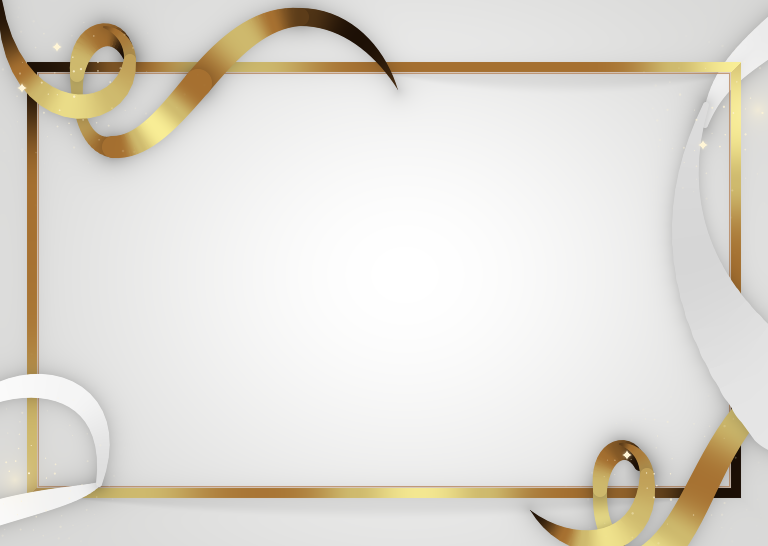
This background is drawn by a WebGL 1 fragment shader. Its source:

```glsl
precision highp float;
uniform vec2 u_resolution;

#define CANVAS vec2(768.0, 546.0)
#define GLOW_CENTER vec2(405.0, 271.0)
#define FRAME_CENTER vec2(384.0, 266.0)
#define FRAME_HALF vec2(357.0, 218.0)
#define FRAME_WIDTH 10.0
#define SHEEN_WIDTH 90.0
#define RIBBON_STEPS 18
#define SHADOW 0.13
#define DUST_CELL 13.0
#define DUST_SPREAD 62.0
#define STAR_SIZE 9.0

float aa;  // width of one output pixel in canvas units

float hash(vec2 p) {
  return fract(sin(dot(p, vec2(127.1, 311.7))) * 43758.5);
}

float sheen(float x, float center) {
  float k = (x - center) / SHEEN_WIDTH;
  return exp(-k * k);
}

float cover(float d) {
  return 1.0 - smoothstep(-0.6 * aa, 0.6 * aa, d);
}

// Polished gold, from shadow (0) to highlight (1)
vec3 metal(float l) {
  vec3 c = mix(vec3(0.11, 0.06, 0.02), vec3(0.65, 0.44, 0.19), smoothstep(0.0, 0.42, l));
  c = mix(c, vec3(0.81, 0.73, 0.43), smoothstep(0.42, 0.72, l));
  return mix(c, vec3(0.99, 0.95, 0.60), smoothstep(0.72, 1.0, l));
}

vec2 bezier(vec2 a, vec2 b, vec2 c, vec2 d, float t) {
  float s = 1.0 - t;
  return s * s * (s * a + 3.0 * t * b) + t * t * (3.0 * s * c + t * d);
}

// Tapered band along a cubic: half widths and shades at start, middle, end
void ribbon(inout vec3 col, vec2 p, bool gold, vec2 a, vec2 b, vec2 c, vec2 d, vec3 width, vec3 shade) {
  vec2 lo = min(min(a, b), min(c, d)) - 80.0;
  vec2 hi = max(max(a, b), max(c, d)) + 80.0;
  if (any(lessThan(p, lo)) || any(greaterThan(p, hi))) return;
  float best = 1e4, along = 0.0;
  vec2 from = a;
  for (int i = 0; i < RIBBON_STEPS; i++) {
    vec2 to = bezier(a, b, c, d, float(i + 1) / float(RIBBON_STEPS));
    vec2 e = to - from;
    float h = clamp(dot(p - from, e) / dot(e, e), 0.0, 1.0);
    float t = (float(i) + h) / float(RIBBON_STEPS);
    float r = mix(mix(width.x, width.y, t), mix(width.y, width.z, t), t);
    float dist = length(p - from - e * h) - r;
    if (dist < best) { best = dist; along = t; }
    from = to;
  }
  float l = mix(shade.x, shade.y, smoothstep(0.0, 0.5, along));
  l = mix(l, shade.z, smoothstep(0.5, 1.0, along));
  col *= 1.0 - SHADOW * exp(-max(best, 0.0) / 9.0);
  col = mix(col, gold ? metal(l) : vec3(l), cover(best));
}

// Soft sagging shade hanging from a horizontal edge
float sagShade(vec2 p, vec2 edge, float span) {
  float k = (p.x - edge.x) / span;
  float depth = 21.0 * max(1.0 - k * k, 0.0);
  float below = edge.y - p.y;
  return step(0.0, below) * (1.0 - smoothstep(depth * 0.4, depth + 2.0, below)) * step(abs(k), 1.0);
}

void frame(inout vec3 col, vec2 p) {
  vec2 q = abs(p - FRAME_CENTER) - FRAME_HALF;
  float d = max(q.x, q.y);
  float top = 0.40 + 0.33 * sheen(p.x, 235.0) + 0.55 * sheen(p.x, 741.0) - 0.36 * sheen(p.x, 30.0);
  float bottom = 0.42 + 0.30 * sheen(p.x, 120.0) + 0.50 * sheen(p.x, 420.0) - 0.42 * sheen(p.x, 741.0);
  float left = 0.45 + 0.24 * sheen(p.y, 100.0) - 0.40 * sheen(p.y, 484.0);
  float right = 0.42 + 0.52 * sheen(p.y, 430.0) - 0.42 * sheen(p.y, 70.0);
  float l = q.x > q.y ? (p.x < FRAME_CENTER.x ? left : right) : (p.y < FRAME_CENTER.y ? bottom : top);
  col *= 1.0 - 0.07 * exp(-abs(d + 5.0) / 9.0);
  col = mix(col, vec3(0.72, 0.52, 0.36), 0.8 * cover(abs(d + FRAME_WIDTH + 1.3) - 0.7));
  col = mix(col, metal(l), cover(abs(d + FRAME_WIDTH * 0.5) - FRAME_WIDTH * 0.5));
}

float star(vec2 p, vec2 center) {
  vec2 v = abs(p - center) / STAR_SIZE;
  return smoothstep(0.0, 0.3, 1.0 - sqrt(v.x) - sqrt(v.y)) + 0.5 * exp(-dot(v, v) * 7.0);
}

float cluster(vec2 p, vec2 center) {
  vec2 v = (p - center) / DUST_SPREAD;
  return exp(-dot(v, v));
}

void main() {
  vec2 p = gl_FragCoord.xy / u_resolution * CANVAS;
  aa = CANVAS.x / u_resolution.x;

  // Pale backdrop
  float r = length((p - GLOW_CENTER) / vec2(400.0, 335.0));
  vec3 col = mix(vec3(1.0), vec3(0.85, 0.85, 0.845), smoothstep(0.0, 1.25, r));
  col -= 0.05 * (sagShade(p, vec2(562, 473), 172.0) + sagShade(p, vec2(385, 48), 305.0));

  // Frame above the upper half of the white right ribbon
  ribbon(col, p, false, vec2(705, 421), vec2(715, 461), vec2(735, 481), vec2(780, 516), vec3(3, 12, 18), vec3(0.95, 0.96, 0.92));
  frame(col, p);

  // Lower right gold curl, back to front
  ribbon(col, p, true, vec2(645, -19), vec2(700, 16), vec2(705, 106), vec2(775, 161), vec3(18, 14, 14), vec3(0.95, 0.45, 0.92));
  ribbon(col, p, true, vec2(600, 56), vec2(600, 36), vec2(600, 16), vec2(625, -14), vec3(7, 7, 9), vec3(0.7, 0.9, 0.5));
  ribbon(col, p, true, vec2(640, 81), vec2(632, 106), vec2(600, 101), vec2(600, 56), vec3(6, 14, 7), vec3(0.05, 0.3, 0.7));
  ribbon(col, p, true, vec2(647, 71), vec2(645, 91), vec2(632, 100), vec2(620, 102), vec3(7, 5, 1), vec3(0.6, 0.5, 0.2));
  ribbon(col, p, true, vec2(530, 36), vec2(575, -14), vec2(650, -4), vec2(647, 71), vec3(0, 20, 7), vec3(0.05, 0.9, 0.6));

  // White ribbons
  ribbon(col, p, false, vec2(706, 441), vec2(665, 336), vec2(690, 236), vec2(790, 141), vec3(3, 17, 50), vec3(0.86, 0.84, 0.9));
  ribbon(col, p, false, vec2(99, 62), vec2(80, 51), vec2(40, 46), vec2(-10, 31), vec3(2, 12, 13), vec3(0.97, 0.95, 0.98));
  ribbon(col, p, false, vec2(-8, 151), vec2(50, 176), vec2(120, 151), vec2(99, 62), vec3(9, 18, 3), vec3(0.98, 0.96, 0.87));

  // Upper left gold curl, back to front
  ribbon(col, p, true, vec2(300, 529), vec2(345, 529), vec2(380, 496), vec2(398, 456), vec3(9, 9, 0), vec3(0.2, 0.02, 0.15));
  ribbon(col, p, true, vec2(198, 463), vec2(226, 496), vec2(258, 529), vec2(300, 529), vec3(14, 14, 9), vec3(0.42, 0.7, 0.2));
  ribbon(col, p, true, vec2(77, 471), vec2(75, 436), vec2(85, 399), vec2(113, 399), vec3(7, 2, 11), vec3(0.75, 0.6, 0.4));
  ribbon(col, p, true, vec2(113, 399), vec2(144, 398), vec2(170, 430), vec2(198, 463), vec3(11, 13, 14), vec3(0.4, 0.95, 0.42));
  ribbon(col, p, true, vec2(128, 491), vec2(118, 524), vec2(80, 516), vec2(77, 471), vec3(6, 17, 7), vec3(0.05, 0.45, 0.75));
  ribbon(col, p, true, vec2(130, 486), vec2(130, 504), vec2(118, 516), vec2(104, 519), vec3(6, 5, 1), vec3(0.6, 0.5, 0.25));
  ribbon(col, p, true, vec2(0, 546), vec2(10, 416), vec2(125, 416), vec2(130, 486), vec3(2, 20, 6), vec3(0.05, 0.88, 0.6));

  // Scattered dust, stars and soft lights
  vec2 cell = floor(p / DUST_CELL);
  vec2 spot = (cell + 0.2 + 0.6 * vec2(hash(cell), hash(cell + 37.0))) * DUST_CELL;
  float zone = cluster(p, vec2(75, 460)) + cluster(p, vec2(725, 420)) + cluster(p, vec2(30, 75)) + cluster(p, vec2(670, 70));
  float dust = cover(length(p - spot) - 0.4 - 0.8 * hash(cell + 11.0)) * step(0.62, hash(cell + 5.0)) * zone;
  float stars = star(p, vec2(22, 458)) + star(p, vec2(57, 499)) + star(p, vec2(703, 401)) + star(p, vec2(627, 91));
  float lights = exp(-length(p - vec2(758, 436)) / 12.0) + exp(-length(p - vec2(15, 66)) / 14.0);
  col = mix(col, vec3(1.0, 0.96, 0.84), clamp(0.8 * dust + stars + 0.6 * lights, 0.0, 1.0));
  gl_FragColor = vec4(col, 1.0);
}
```
